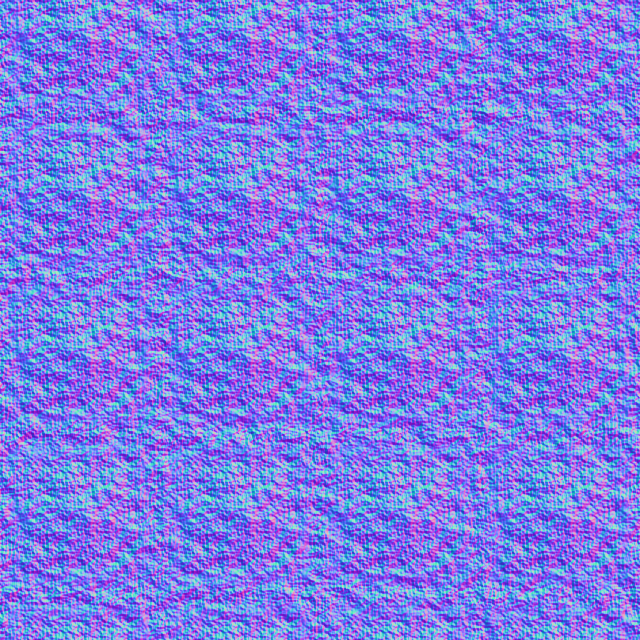
Reproduce this texture map procedurally as a WebGL 1 fragment shader.

```glsl
precision highp float;

uniform vec2 u_resolution;

vec2 cellGradient(vec2 cell, float seed) {
    float angle = 6.2832 * fract(sin(dot(cell, vec2(12.9, 78.2)) + seed * 3.7) * 4375.5);
    return vec2(cos(angle), sin(angle));
}

// Gradient noise that wraps after a whole number of cells
float gradientNoise(vec2 p, vec2 period, float seed) {
    vec2 cell = floor(p);
    vec2 f = p - cell;
    vec2 u = f * f * f * (f * (f * 6.0 - 15.0) + 10.0);
    vec2 lo = mod(cell, period);
    vec2 hi = mod(cell + 1.0, period);
    float a = dot(cellGradient(lo, seed), f);
    float b = dot(cellGradient(vec2(hi.x, lo.y), seed), f - vec2(1.0, 0.0));
    float c = dot(cellGradient(vec2(lo.x, hi.y), seed), f - vec2(0.0, 1.0));
    float d = dot(cellGradient(hi, seed), f - 1.0);
    return mix(mix(a, b, u.x), mix(c, d, u.x), u.y);
}

// Rough grain with fine upright threads, wrapping after span tiles
float roughCloth(vec2 p, float span) {
    float height = 0.0;
    float amplitude = 0.042;
    vec2 frequency = vec2(6.0, 7.0);
    for (int i = 0; i < 4; i++) {
        height += amplitude * gradientNoise(p * frequency, frequency * span, float(i) + span);
        frequency *= 2.0;
        amplitude *= 0.67;
    }
    vec2 wobble = vec2(8.0, 18.0);
    float phase = 6.2832 * 42.0 * p.x + 3.5 * gradientNoise(p * wobble, wobble * span, 9.0);
    float strength = 0.0017 + 0.0018 * gradientNoise(p * 5.0, vec2(5.0 * span), 13.0);
    return height - strength * (sin(phase) + 0.3 * sin(2.0 * phase));
}

float surfaceHeight(vec2 p) {
    vec2 q = fract(p) - 0.5;
    float radius = length(q * vec2(1.0, 1.1));
    float edge = max(abs(q.x), abs(q.y));

    // Tile centres repeat exactly; their borders vary over the sheet
    float shared = 1.0 - smoothstep(0.32, 0.48, edge);
    float height = mix(roughCloth(p, 4.0), roughCloth(p, 1.0), shared);

    // Low dome and curved wrinkles around it
    height += 0.075 * exp(-14.0 * radius * radius);
    float bend = 4.0 * gradientNoise(fract(p) * 5.0, vec2(5.0), 21.0);
    height += 0.005 * shared * smoothstep(0.12, 0.35, radius) * sin(radius * 48.0 + bend);

    // Broken raised seams, stronger across than down
    vec2 seam = 0.5 - abs(q);
    float wear = smoothstep(-0.3, 0.4, gradientNoise(p * 3.0, vec2(12.0), 31.0));
    height += 0.017 * wear * exp(-700.0 * seam.y * seam.y);
    height += 0.006 * wear * exp(-400.0 * seam.x * seam.x);
    return height;
}

void main() {
    // Four tiles each way, with the seams raised off the lower edge
    vec2 p = gl_FragCoord.xy / u_resolution * 4.0 - vec2(0.0, 0.28);

    // Surface slope as a tangent space normal
    float e = 0.003;
    vec2 slope = vec2(
        surfaceHeight(p + vec2(e, 0.0)) - surfaceHeight(p - vec2(e, 0.0)),
        surfaceHeight(p + vec2(0.0, e)) - surfaceHeight(p - vec2(0.0, e))) / (2.0 * e);
    vec3 normal = normalize(vec3(-slope - vec2(0.04, 0.03), 1.0));
    gl_FragColor = vec4(normal * 0.5 + 0.5, 1.0);
}
```
